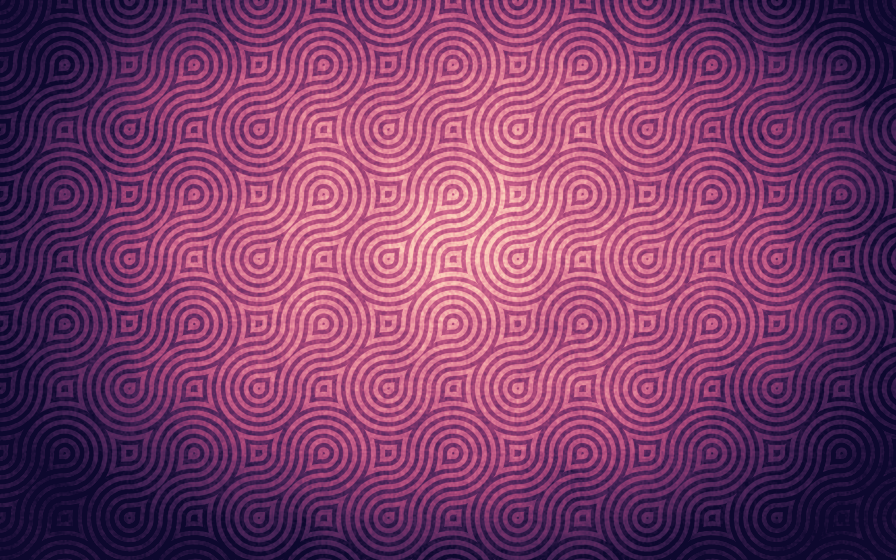
Give the GLSL for this pattern, as a WebGL 2 fragment shader.

```glsl
#version 300 es
precision highp float;
// Interlocking teardrop swirls of concentric stripes on worn cloth, lit from the middle.

#define CELL 0.1156              // half a repeat, in canvas heights
#define ORIGIN vec2(0.0, 0.075)  // one teardrop centre
#define STRIPES 7.0              // stripes per cell side
#define PHASE 0.38               // middle of the first light stripe
#define LIGHT_HALF 0.26          // half width of a light stripe, in stripes
#define CONTRAST 0.3             // tone step between stripes
#define GLOW_CENTER vec2(0.51, 0.58)
#define GRAIN 0.16
#define BLOTCH 0.24

uniform vec2 u_resolution;
out vec4 fragColor;

float hash(vec2 p) {
  vec3 q = fract(vec3(p.xyx) * 0.1031);
  q += dot(q, q.yzx + 33.33);
  return fract((q.x + q.y) * q.z);
}

float noise(vec2 p) {
  vec2 i = floor(p), f = fract(p);
  f = f * f * (3.0 - 2.0 * f);
  return mix(mix(hash(i), hash(i + vec2(1, 0)), f.x),
             mix(hash(i + vec2(0, 1)), hash(i + vec2(1, 1)), f.x), f.y);
}

float fbm(vec2 p) {
  float sum = 0.0, amp = 0.5;
  for (int i = 0; i < 4; i++) {
    sum += amp * noise(p);
    p = p * 2.03 + 17.1;
    amp *= 0.5;
  }
  return sum;
}

// Ring coordinate: 0 at teardrop centres, 1 at the small squares between them.
float swirl(vec2 q) {
  vec2 id = mod(floor(q), 2.0), f = fract(q);
  if (id.x != id.y) f.x = 1.0 - f.x;
  float toDrop = min(length(f), length(f - 1.0));
  float toSquare = min(length(f - vec2(1, 0)), length(f - vec2(0, 1)));
  bool joinsDrops = id.x + id.y < 0.5;
  return joinsDrops ? 1.0 - toSquare : toDrop;
}

// Tone 0..1 to night violet, plum, rose and pale peach.
vec3 palette(float tone) {
  vec3 ramp[7] = vec3[7](
    vec3(0.05, 0.03, 0.18), vec3(0.26, 0.13, 0.33), vec3(0.45, 0.19, 0.41),
    vec3(0.65, 0.27, 0.47), vec3(0.80, 0.39, 0.55), vec3(0.92, 0.58, 0.63),
    vec3(0.98, 0.80, 0.73));
  float x = clamp(tone, 0.0, 1.0) * 6.0;
  int i = int(min(floor(x), 5.0));
  return mix(ramp[i], ramp[i + 1], x - float(i));
}

void main() {
  vec2 uv = gl_FragCoord.xy / u_resolution;
  vec2 p = gl_FragCoord.xy / u_resolution.y;

  // Concentric stripes
  float ring = swirl((p - ORIGIN) / CELL) * STRIPES - PHASE;
  float offCenter = abs(fract(ring + 0.5) - 0.5);
  float blur = max(0.06, 0.75 * STRIPES / (CELL * u_resolution.y));
  float stripe = 1.0 - smoothstep(LIGHT_HALF - blur, LIGHT_HALF + blur, offCenter);

  // Central glow falling off to a dark border
  float d = length((uv - GLOW_CENTER) * vec2(1.0, 0.85));
  float glow = 0.59 - 0.6 * smoothstep(0.2, 0.61, d) + 0.22 * exp(-d * d / 0.02);

  // Cloth fibres, grit and faded patches
  float fibres = noise(p * vec2(240.0, 60.0)) + noise(p * vec2(60.0, 240.0)) - 1.0;
  float grit = noise(p * 290.0) - 0.5;
  float patches = fbm(p * vec2(9.0, 7.0)) - 0.47;
  float wear = GRAIN * (0.5 * fibres + 0.8 * grit) + BLOTCH * patches;

  float strength = 0.42 + 0.58 * smoothstep(0.0, 0.45, glow);
  float tone = glow + strength * (CONTRAST * (stripe - 0.5) + wear);
  fragColor = vec4(palette(tone), 1.0);
}
```
